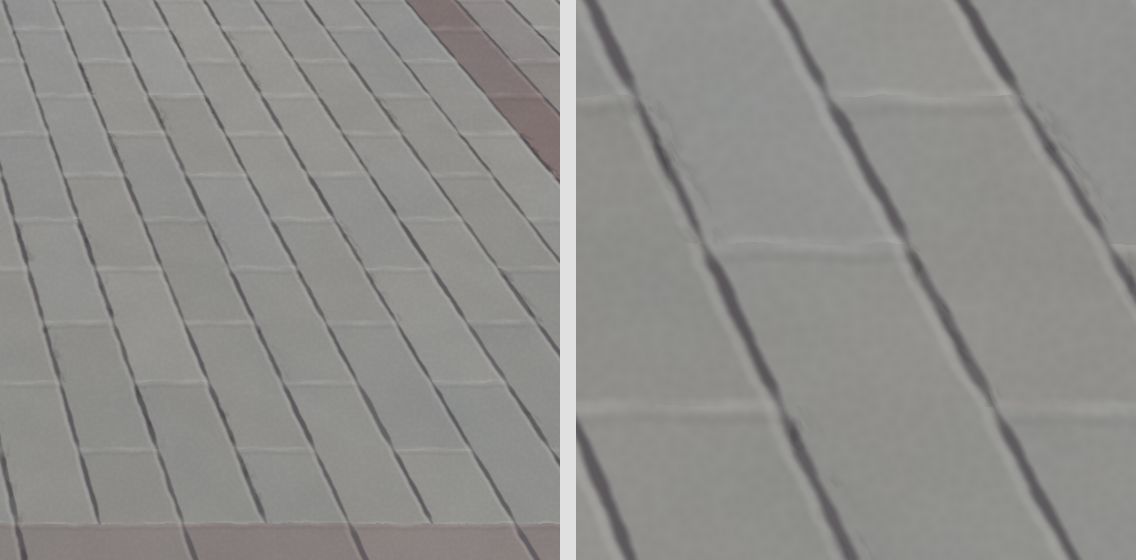
Left, the full canvas; right, a detail of the centre.
Reproduce this texture procedurally as a Shadertoy shader.

```glsl
// Worn grey paving in perspective: long columns of bricks, staggered by half
// a brick, with dark long joints, pale cross joints, and a brown border course.
// Each point is projected to column and row units; sines and cells add wear.

float hash(vec2 p) {
    return fract(sin(dot(p, vec2(127.1, 311.7))) * 43758.5);
}

// Layered, mutually bent sines, roughly -1 to 1
float waves(vec2 p) {
    float sum = 0.0, amp = 0.5;
    for (int i = 0; i < 4; i++) {
        sum += amp * sin(p.x + 1.7 * sin(p.y)) * cos(p.y + 1.3 * sin(p.x * 0.8));
        p = mat2(1.5, 1.1, -1.1, 1.5) * p + 2.3;
        amp *= 0.6;
    }
    return sum;
}

// Distance to the closest scattered point, for the stone grain
float cells(vec2 p) {
    vec2 base = floor(p);
    float nearest = 2.0;
    for (int j = -1; j <= 1; j++)
        for (int i = -1; i <= 1; i++) {
            vec2 c = base + vec2(i, j);
            vec2 site = c + vec2(hash(c), hash(c + 41.3));
            nearest = min(nearest, length(p - site));
        }
    return nearest;
}

void mainImage(out vec4 fragColor, in vec2 fragCoord) {
    vec2 p = fragCoord / iResolution.xy;
    float down = 1.0 - p.y;
    float soft = max(0.0025, 1.0 / iResolution.y);

    // Perspective: columns widen linearly, rows follow inverse depth
    float depth = down + 1.428;
    float columnWidth = 0.0629 * depth;
    float rowHeight = depth * depth / 39.46;
    float u = (p.x - 0.0059 - 0.3434 * down) / columnWidth;
    float r = 26.7 - 39.46 / depth;

    // Uneven brick edges
    u += 0.012 * waves(vec2(floor(u + 0.5) * 5.0, r * 5.0));
    r += 0.022 * waves(vec2(u * 7.0, floor(r + 0.5) * 3.0));

    // Brick identity: every other column is shifted by one row
    float column = floor(u);
    float shifted = r + mod(column, 2.0);
    bool border = r > 10.0;
    vec2 id = border ? vec2(floor(column / 2.0), 57.0) : vec2(column, floor(shifted / 2.0));

    // Brick colour: grey field, one red column, one faintly red, brown border
    vec3 color = mix(vec3(0.560, 0.560, 0.550), vec3(0.583, 0.581, 0.573), p.y * p.y);
    float red = column == 8.0 ? 1.0 : column == 9.0 ? 0.4 * smoothstep(4.0, 1.0, r) : 0.0;
    color = mix(color, vec3(0.500, 0.455, 0.455), red);
    if (border) color = vec3(0.520, 0.496, 0.490);
    color += 0.028 * (hash(id + 3.7) - 0.5);
    color += vec3(0.007, 0.0, -0.005) * (hash(id + 9.1) - 0.5);

    // Stains and fine grain
    color += 0.012 * waves(vec2(u * 2.1, r * 2.6));
    color += vec3(0.007, 0.001, -0.002) * waves(p * 9.0 + 4.0);
    color += 0.018 * (cells(p * 120.0) - 0.5);

    // Pale cross joints with a faint shade below
    float offset = shifted - 2.0 * round(shifted / 2.0);
    float cross = border ? 9.0 : offset * rowHeight;
    float edge = (r - 10.0) * rowHeight;
    if (abs(edge) < abs(cross)) cross = edge;
    float worn = 0.65 + 0.35 * sin(u * 9.0 + 6.0 * hash(id));
    color += 0.044 * worn * smoothstep(0.004 + soft, 0.001, abs(cross));
    color -= 0.018 * smoothstep(0.005, 0.0, abs(cross - 0.009));

    // Long joints: lit left lip, dark gap of varied width, pinched at brick ends
    float line = round(u);
    float side = (u - line) * columnWidth * 0.87;
    float present = border && mod(line, 2.0) > 0.5 ? 0.0 : 1.0;
    vec2 segment = vec2(line, floor(r));
    float pinch = smoothstep(0.0, 0.16, abs(r - round(r)));
    float gap = 0.020 + 0.013 * hash(segment) + 0.008 * waves(vec2(line * 4.0, r * 8.0));
    gap *= columnWidth * mix(0.5, 1.0, pinch);
    float lip = smoothstep(0.005, 0.0, abs(side + gap + 0.0045));
    color += 0.042 * present * lip;
    float dark = smoothstep(gap + soft, gap - soft, abs(side));
    dark *= mix(0.55, 1.0, pinch) * (0.72 + 0.25 * hash(segment + 17.0));
    color = mix(color, vec3(0.345, 0.330, 0.345), dark * present);

    // Loose dirt beside some joints
    float dirt = smoothstep(0.016, 0.0, abs(side - gap)) * step(0.72, hash(segment + 5.0));
    color -= 0.06 * present * dirt * smoothstep(0.0, 0.5, waves(vec2(u * 16.0, r * 7.0)));

    fragColor = vec4(clamp(color, 0.0, 1.0), 1.0);
}
```
